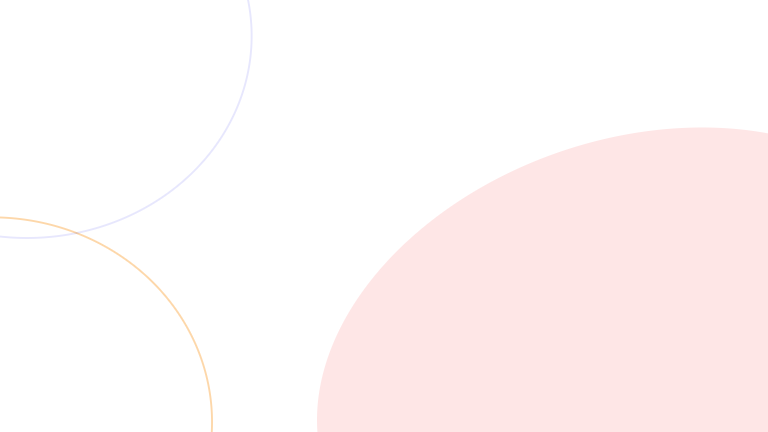
Reproduce this background procedurally as a WebGL 2 fragment shader.

```glsl
#version 300 es
precision highp float;
// A white field with one large pale pink tilted ellipse at the lower right
// and two thin elliptical outlines, lavender and orange, on the left.
// Each shape is an approximate ellipse distance turned into pixel coverage.

uniform vec2 u_resolution;
out vec4 fragColor;

// Signed distance to an ellipse given by its half extents and its skew
float ellipseDistance(vec2 p, vec2 center, vec2 extent, float skew) {
  vec2 q = (p - center) / extent;
  float scale = 1.0 - skew * skew;
  float level = sqrt((dot(q, q) - 2.0 * skew * q.x * q.y) / scale);
  vec2 slope = (q - skew * q.yx) / (extent * scale);
  return level * (level - 1.0) / max(length(slope), 1e-4);
}

// Share of the pixel that lies inside a shape
float coverage(float dist, float pixel) {
  return clamp(0.5 - dist / pixel, 0.0, 1.0);
}

float outline(float dist, float pixel) {
  return coverage(abs(dist) - 0.0022, pixel);
}

void main() {
  // Canvas height is one unit
  vec2 p = gl_FragCoord.xy / u_resolution.y;
  float pixel = 1.0 / u_resolution.y;
  vec3 color = vec3(1.0);

  // Filled pink ellipse
  float pink = ellipseDistance(p, vec2(1.4631, 0.1508), vec2(0.7293, 0.5541), 0.222);
  color = mix(color, vec3(0.996, 0.902, 0.902), coverage(pink, pixel));

  // Thin outlines, multiplied where they cross
  float lavender = ellipseDistance(p, vec2(0.0625, 0.9167), vec2(0.5200, 0.4676), 0.0);
  color *= mix(vec3(1.0), vec3(0.905, 0.905, 0.992), outline(lavender, pixel));

  float orange = ellipseDistance(p, vec2(-0.0185, 0.0231), vec2(0.5093, 0.4738), 0.0);
  color *= mix(vec3(1.0), vec3(0.992, 0.845, 0.665), outline(orange, pixel));

  fragColor = vec4(color, 1.0);
}
```
